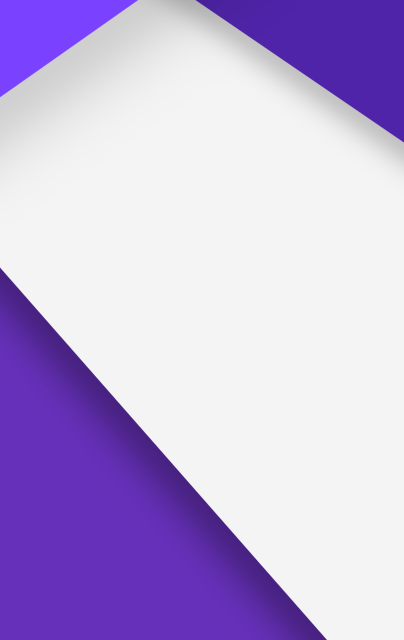
Reproduce this background procedurally as a WebGL 2 fragment shader.

```glsl
#version 300 es
precision highp float;

uniform vec2 u_resolution;
out vec4 fragColor;

const float ASPECT = 0.6354;
const vec3 PAPER = vec3(0.957);
const vec3 VIOLET = vec3(0.48, 0.26, 1.0);
const vec3 INDIGO = vec3(0.31, 0.14, 0.66);
const vec3 PURPLE = vec3(0.403, 0.19, 0.73);

// Signed distance to the line a-b, positive on its left side
float edgeDistance(vec2 p, vec2 a, vec2 b) {
    vec2 dir = normalize(b - a);
    return dot(p - a, vec2(-dir.y, dir.x));
}

// Antialiased coverage of a half plane
float coverage(float dist, float pixel) {
    return smoothstep(-0.7 * pixel, 0.7 * pixel, dist);
}

// Soft shadow, fading away from an edge
float shade(float dist, float width, float strength) {
    float t = max(dist, 0.0) / width;
    return 1.0 - strength * exp(-t * t);
}

void main() {
    vec2 p = gl_FragCoord.xy / u_resolution * vec2(ASPECT, 1.0);
    float pixel = 1.0 / u_resolution.y;

    float topLeft = edgeDistance(p, vec2(0.0, 0.848), vec2(0.2174, 1.0));
    float topRight = edgeDistance(p, vec2(0.3073, 1.0), vec2(ASPECT, 0.7773));
    float lowerLeft = edgeDistance(p, vec2(0.5143, 0.0), vec2(0.0, 0.582));

    // Paper below the right-hand panel's shadow
    vec3 color = PAPER * shade(-topRight, 0.034, 0.2);

    // Right-hand panel, then the wide shadow cast over both layers
    color = mix(color, INDIGO, coverage(topRight, pixel));
    color *= shade(-topLeft, 0.085, 0.15);

    // Upper left panel
    color = mix(color, VIOLET, coverage(topLeft, pixel));

    // Lower left panel, shaded by the paper above it
    vec3 lowerColor = PURPLE * shade(lowerLeft, 0.05, 0.3);
    color = mix(color, lowerColor, coverage(lowerLeft, pixel));

    fragColor = vec4(color, 1.0);
}
```
